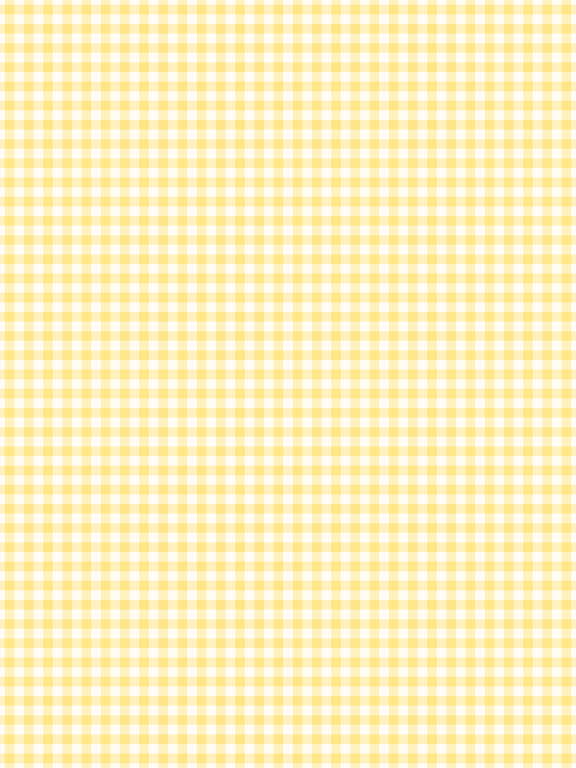
Give the GLSL for this pattern, as a WebGL 1 fragment shader.

```glsl
precision highp float;
// Pale yellow and cream gingham with a fine diagonal twill where the bands cross.
uniform vec2 u_resolution;

// Integral of a square wave that is 1 over the first half of each unit.
float squareIntegral(float x) {
  return 0.5 * floor(x) + min(fract(x), 0.5);
}

// Square wave averaged over a footprint, so edges stay smooth at any size.
float softSquare(float x, float footprint) {
  float r = 0.5 * footprint;
  return (squareIntegral(x + r) - squareIntegral(x - r)) / footprint;
}

void main() {
  // Whole repeats across and down keep the cloth seamless.
  vec2 repeats = vec2(30.0, 40.0);
  vec2 cell = gl_FragCoord.xy / u_resolution * repeats;
  vec2 pixel = repeats / u_resolution;

  // Dyed bands fill the middle half of every repeat.
  float warp = softSquare(cell.x - 0.25, pixel.x);
  float weft = softSquare(cell.y - 0.25, pixel.y);

  // Diagonal twill chooses which thread lies on top.
  float twill = softSquare(10.0 * (cell.x + cell.y), 10.0 * length(pixel));
  float dye = mix(weft, warp, twill);

  vec3 cream = vec3(1.0, 0.99, 0.96);
  vec3 yellow = vec3(1.0, 0.90, 0.53);
  gl_FragColor = vec4(mix(cream, yellow, dye), 1.0);
}
```
